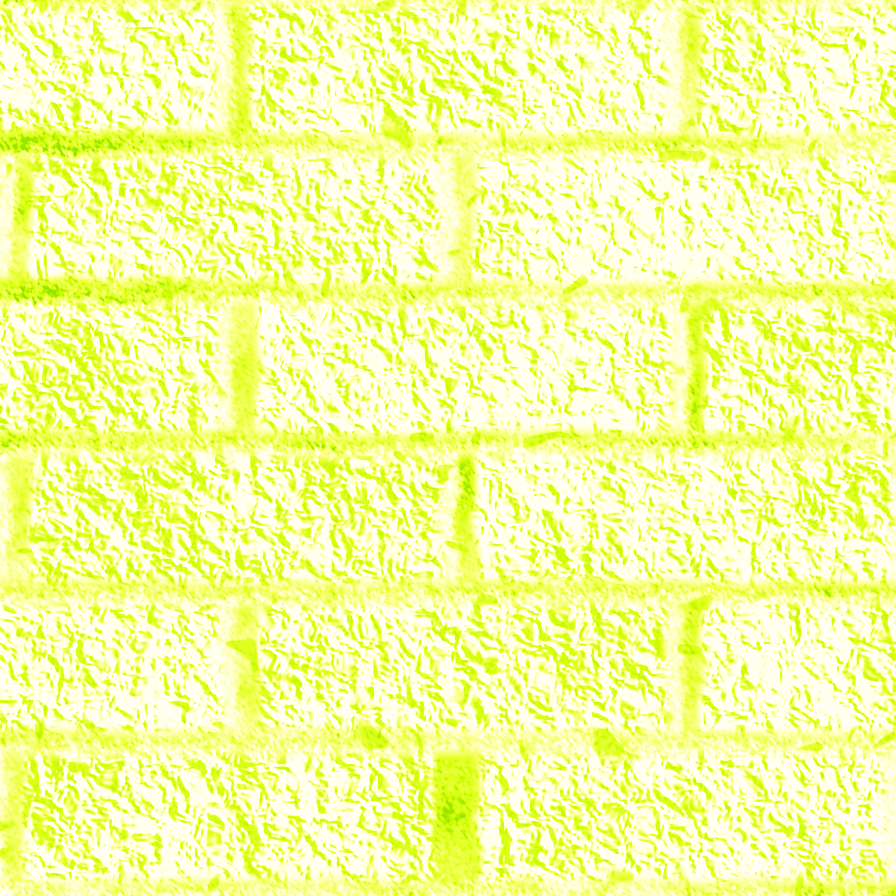
Give the GLSL for this texture, as a Shadertoy shader.

```glsl
float hash(vec2 p) {
    vec3 q = fract(vec3(p.xyx) * vec3(0.1031, 0.1030, 0.0973));
    q += dot(q, q.yzx + 33.33);
    return fract((q.x + q.y) * q.z);
}

float noise(vec2 p) {
    vec2 i = floor(p), f = fract(p);
    f = f * f * (3.0 - 2.0 * f);
    return mix(mix(hash(i), hash(i + vec2(1, 0)), f.x),
               mix(hash(i + vec2(0, 1)), hash(i + vec2(1, 1)), f.x), f.y);
}

// Rough brick face, warped so that its ridges wander
float height(vec2 p) {
    p += 0.012 * vec2(noise(p * 52.0), noise(p * 52.0 + 70.0));
    return 0.42 * noise(p * 64.0) + 0.32 * noise(p * 125.0 + 9.0)
         + 0.24 * noise(p * 250.0 + 31.0);
}

// Soft band around zero
float band(float d, float halfWidth, float blur) {
    return 1.0 - smoothstep(halfWidth - blur, halfWidth + blur, abs(d));
}

// Cream through lemon to lime
vec3 limeRamp(float t) {
    t = clamp(t, 0.0, 1.25);
    return vec3(1.0 - 0.1 * t * t - 0.07 * pow(t, 6.0),
                1.0 - 0.4 * max(t - 1.0, 0.0),
                max(0.95 - 0.89 * t, 0.0));
}

void mainImage(out vec4 fragColor, in vec2 fragCoord) {
    vec2 p = fragCoord / iResolution.xy;
    vec2 wobble = vec2(noise(p * 24.0), noise(p * 24.0 + 50.0)) - 0.5;

    // Fine slanted grain that also frays the joint edges
    vec2 g = mat2(0.8, -0.6, 0.6, 0.8) * p;
    float grain = 0.6 * noise(g * vec2(340.0, 190.0))
                + 0.4 * noise(g * vec2(430.0, 330.0) + 5.0) - 0.5;

    // Six courses of two bricks, alternate courses shifted by half a brick
    float v = (p.y - 0.006 + 0.008 * wobble.y) * 6.0;
    float row = floor(v);
    float dy = (v - floor(v + 0.5)) / 6.0 + 0.012 * grain;
    float x = p.x - 0.012 - 0.25 * mod(row, 2.0);
    float column = floor(x * 2.0 + 0.5);
    vec2 joint = vec2(mod(column, 2.0), row);
    float jitter = 0.012 * (hash(joint + 4.0) - 0.4);
    float dx = x - column * 0.5 - jitter + 0.009 * wobble.x + 0.008 * grain;
    vec2 brick = vec2(mod(floor(x * 2.0), 2.0), row);

    // Relief lit from the upper right, with drifting patches of tone
    float slope = height(p + vec2(0.0032, 0.0021)) - height(p);
    float tone = 0.05 * (hash(brick + 17.0) - 0.5) + 0.09 * (noise(p * 11.0) - 0.5)
               + 0.07 * (noise(p * 28.0 + 3.0) - 0.5);
    float shade = smoothstep(-0.035, 0.135, slope + tone) + 0.22 * grain;

    // Upright joints: pale on the left, shaded on the right
    float wide = band(row, 0.5, 0.1) * band(joint.x - 1.0, 0.5, 0.1);
    float depth = mix(0.55 + 0.35 * hash(joint + 8.0), 0.92, wide)
                + 0.5 * (noise(p * vec2(40.0, 22.0)) - 0.5);
    float shadowWidth = mix(0.008 + 0.006 * hash(joint + 2.0), 0.023, wide);
    shade = mix(shade, 0.1 + 0.4 * grain, 0.85 * band(dx + 0.006, 0.014, 0.006));
    shade = mix(shade, depth + 0.6 * grain,
                band(dx - 0.008 + 0.011 * wide, shadowWidth, 0.007));

    // Level joints: broken grainy shade over a pale ledge, darkest at upper left
    float soot = (1.0 - smoothstep(0.1, 0.38, p.x)) * smoothstep(0.4, 0.65, p.y);
    float course = floor(v + 0.5) * 3.7;
    float bed = 0.18 + 0.45 * noise(vec2(p.x * 6.0, course))
              + 0.4 * noise(p * vec2(24.0, 50.0)) + 0.34 * soot;
    shade = mix(shade, 0.22 + 0.95 * grain, 0.8 * band(dy + 0.006, 0.009, 0.007));
    shade = mix(shade, bed + 1.15 * grain,
                0.95 * band(dy - 0.003, 0.008 + 0.005 * soot, 0.008));

    // Chipped pits along the brick edges
    float edge = max(band(dx, 0.026, 0.01), band(dy, 0.02, 0.008));
    float pit = smoothstep(0.82, 0.9, noise(p * 48.0 + 13.0 + 2.0 * wobble)) * edge;
    shade = mix(shade, 1.08 + 0.3 * grain, 0.8 * pit);

    fragColor = vec4(limeRamp(shade), 1.0);
}
```
